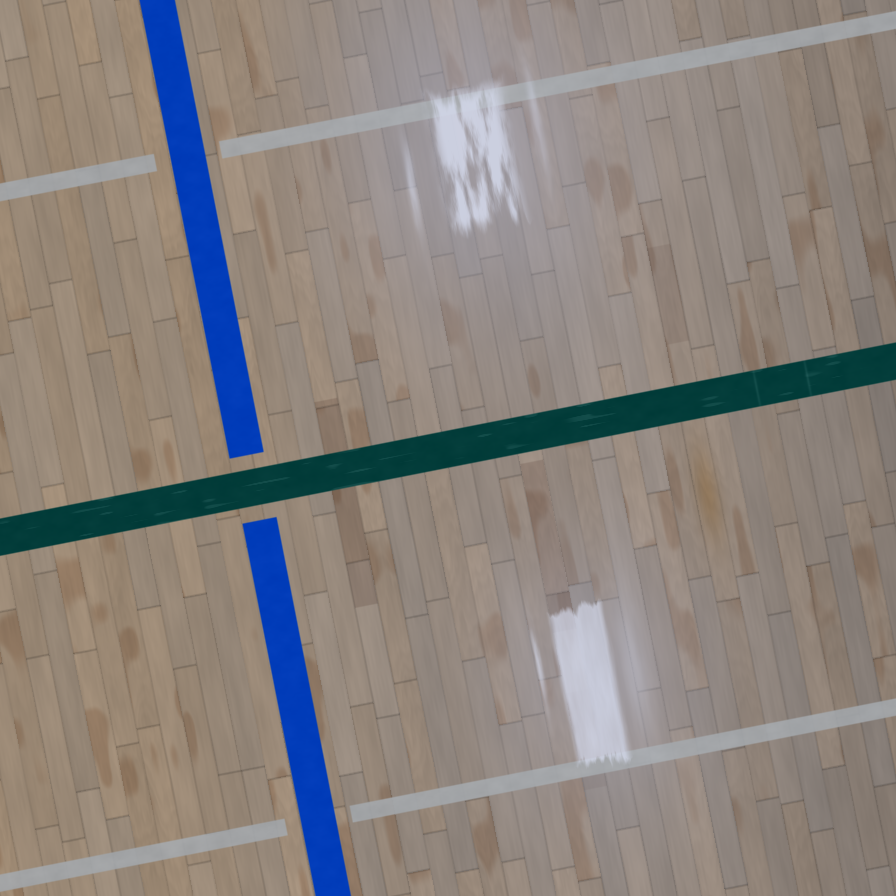
A WebGL 2 fragment shader for this texture:

```glsl
#version 300 es
precision highp float;
// A varnished wooden sports floor seen at a slant, with painted court lines and two window reflections.
// Everything lives in one rotated frame q: x runs across the planks, y runs along them.
// Planks come from hashed cells, grain from stretched noise, lines and glare from box distances.
uniform vec2 u_resolution;
out vec4 fragColor;

float hash(vec2 p) {
    vec3 k = fract(p.xyx * vec3(0.1031, 0.1030, 0.0973));
    k += dot(k, k.yzx + 33.33);
    return fract((k.x + k.y) * k.z);
}

float noise(vec2 p) {
    vec2 i = floor(p), f = fract(p);
    f = f * f * (3.0 - 2.0 * f);
    return mix(mix(hash(i), hash(i + vec2(1, 0)), f.x),
               mix(hash(i + vec2(0, 1)), hash(i + vec2(1, 1)), f.x), f.y);
}

float fbm(vec2 p) {
    float sum = 0.0, amp = 0.5;
    for (int i = 0; i < 4; i++) {
        sum += amp * noise(p);
        p = p * 2.03 + 7.1;
        amp *= 0.5;
    }
    return sum;
}

// Coverage of a box with a soft border
float box(vec2 q, vec2 centre, vec2 halfSize, float soft) {
    vec2 d = abs(q - centre) - halfSize;
    return smoothstep(soft, -soft, max(d.x, d.y));
}

float glow(vec2 q, vec2 centre, vec2 radius) {
    vec2 d = (q - centre) / radius;
    return exp(-dot(d, d));
}

vec3 woodFloor(vec2 q, vec2 p, float px) {
    // Plank cells: each column has its own board length and offset
    float plankWidth = 0.0265;
    float column = floor(q.x / plankWidth);
    float boardLength = mix(0.17, 0.30, hash(vec2(column, 3.0)));
    float along = q.y / boardLength + hash(vec2(column, 9.0)) * 5.0;
    vec2 id = vec2(column, floor(along) + 20.0);
    float tone = hash(id), tint = hash(id + 41.0);

    vec3 wood = mix(vec3(0.615, 0.545, 0.470), vec3(0.590, 0.540, 0.500), smoothstep(0.1, 0.65, p.x));
    wood *= 0.955 + 0.085 * tone - 0.07 * step(0.86, tone);
    wood += vec3(0.012, 0.0, -0.014) * (tint - 0.5) * 2.0;

    // Darker boards
    float dark = box(q, vec2(0.4637, 0.356), vec2(0.0132, 0.117), px)
               + box(q, vec2(0.6757, 0.265), vec2(0.0132, 0.096), px)
               + 0.6 * box(q, vec2(0.8612, 0.515), vec2(0.0132, 0.055), px)
               + 0.5 * box(q, vec2(0.6757, 0.045), vec2(0.0132, 0.055), px);
    wood *= 1.0 - dark * vec3(0.11, 0.14, 0.15);

    // Fine grain, wavy figure and mineral streaks
    vec2 shift = vec2(tone * 17.0, tint * 31.0);
    float figure = fbm(q * vec2(75.0, 16.0) + shift);
    float grain = noise(q * vec2(430.0, 38.0) + shift);
    wood *= 1.0 + 0.11 * (figure - 0.47) + 0.035 * (grain - 0.5);
    float rings = sin(q.y * 190.0 + figure * 24.0) * smoothstep(0.6, 0.9, tint);
    wood *= 1.0 + 0.014 * rings;
    float stain = smoothstep(0.68, 0.85, noise(q * vec2(55.0, 18.0) + shift));
    wood *= 1.0 - stain * step(0.62, tint) * vec3(0.08, 0.13, 0.17);
    wood *= 1.0 - vec3(0.02, 0.10, 0.24) * glow(q, vec2(0.861, 0.287), vec2(0.013, 0.05));

    // Joints between boards
    float side = min(fract(q.x / plankWidth), 1.0 - fract(q.x / plankWidth)) * plankWidth;
    float end = min(fract(along), 1.0 - fract(along)) * boardLength;
    wood *= 1.0 - (0.04 + 0.10 * hash(id + 5.0)) * smoothstep(0.0022, 0.0, side);
    wood *= 1.0 - 0.16 * smoothstep(0.0022, 0.0, end);
    return wood;
}

void main() {
    vec2 p = gl_FragCoord.xy / u_resolution;
    float px = 1.0 / min(u_resolution.x, u_resolution.y);
    vec2 q = vec2(dot(p, vec2(0.9812, 0.1929)), dot(p, vec2(-0.1929, 0.9812)));
    vec3 colour = woodFloor(q, p, px);

    // Broad haze around the reflections, and shade at the right
    float haze = 0.55 * glow(q, vec2(0.68, 0.72), vec2(0.17, 0.22))
               + 0.45 * glow(q, vec2(0.70, 0.11), vec2(0.12, 0.16));
    colour = mix(colour, vec3(0.65, 0.655, 0.73), haze);
    colour *= 1.0 - 0.09 * smoothstep(0.72, 1.05, p.x);

    // Pale lines, interrupted around the blue one
    float wear = fbm(q * vec2(60.0, 90.0));
    float pale = max(box(q, vec2(0.5, 0.7705 - 0.004 * p.x), vec2(2.0, 0.0098), px),
                     box(q, vec2(0.5, 0.0140), vec2(2.0, 0.0095), px));
    pale *= smoothstep(-px, px, abs(q.x - 0.3652) - 0.0370);
    colour = mix(colour, vec3(0.64, 0.655, 0.67) + 0.05 * (wear - 0.5) + 0.05 * haze, pale * 0.9);

    // Blue line, broken where the green one crosses
    float blue = box(q, vec2(0.3650, 0.5), vec2(0.0194, 2.0), px);
    blue *= smoothstep(-px, px, abs(q.y - 0.3925) - 0.0370);
    colour = mix(colour, vec3(0.005, 0.235, 0.725) + 0.03 * (wear - 0.5), blue);

    // Green line with faint scuffs
    float green = box(q, vec2(0.5, 0.3929), vec2(2.0, 0.0204), px);
    float scuff = glow(q, vec2(0.938, 0.393), vec2(0.0015, 0.03))
                + glow(q, vec2(0.996, 0.393), vec2(0.0015, 0.03))
                + smoothstep(0.80, 0.95, noise(q * vec2(35.0, 260.0)));
    colour = mix(colour, vec3(0.01, 0.235, 0.225) + 0.03 * (wear - 0.5) + 0.06 * scuff, green);

    // Window glare, ragged along the boards
    float ragged = fbm(q * vec2(110.0, 22.0));
    vec2 g = q + vec2(0.006, 0.035) * (ragged - 0.5);
    float upper = box(g, vec2(0.680, 0.707), vec2(0.040, 0.072), 0.012) * smoothstep(0.22, 0.58, ragged + 0.6 * (q.y - 0.66));
    float lower = box(g, vec2(0.691, 0.103), vec2(0.029, 0.083), 0.005) * (0.82 + 0.3 * (ragged - 0.5));
    float streaks = 0.55 * glow(g, vec2(0.604, 0.688), vec2(0.004, 0.045))
                  + 0.45 * glow(g, vec2(0.754, 0.730), vec2(0.005, 0.060))
                  + 0.65 * glow(g, vec2(0.639, 0.135), vec2(0.003, 0.045))
                  + 0.30 * glow(g, vec2(0.742, 0.110), vec2(0.014, 0.080));
    colour = mix(colour, vec3(0.83, 0.85, 0.92), clamp(0.85 * upper + 0.9 * lower + streaks, 0.0, 0.92));

    fragColor = vec4(colour, 1.0);
}
```
